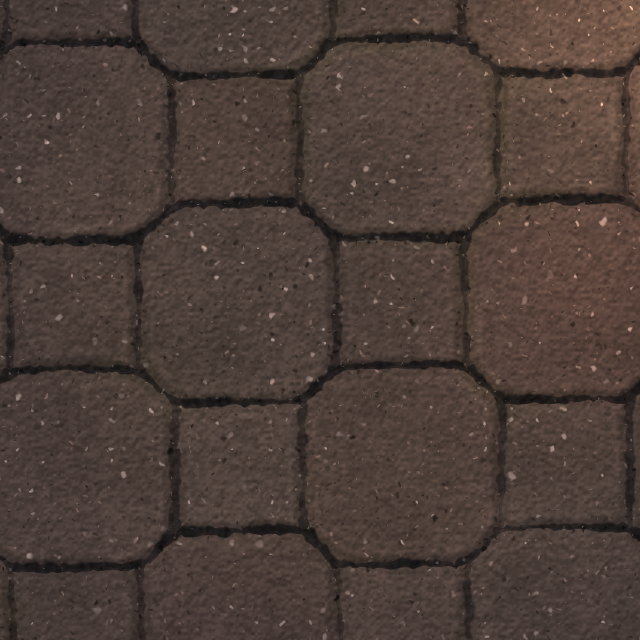
Give the GLSL for this texture, as a Shadertoy shader.

```glsl
// Worn brown concrete paving: octagons alternating with small squares, lit from the upper right.

float hash(vec2 p) {
    vec3 q = fract(p.xyx * 0.1031);
    q += dot(q, q.yzx + 33.33);
    return fract((q.x + q.y) * q.z);
}

float noise(vec2 p) {
    vec2 i = floor(p), f = fract(p);
    f = f * f * (3.0 - 2.0 * f);
    return mix(mix(hash(i), hash(i + vec2(1, 0)), f.x),
               mix(hash(i + vec2(0, 1)), hash(i + vec2(1, 1)), f.x), f.y);
}

// Height of the rough concrete surface, on turned grids to hide their axes
float grain(vec2 p) {
    vec2 turned = vec2(0.8 * p.x - 0.6 * p.y, 0.6 * p.x + 0.8 * p.y);
    return 0.2 * noise(p * 60.0) + 0.45 * noise(turned * 135.0 + 40.0) + 0.35 * noise(p * 210.0 + 90.0);
}

// Scattered round grains, one at most per unit cell
float specks(vec2 p, float seed, float share) {
    vec2 cell = floor(p), key = cell + seed;
    vec2 centre = 0.35 + 0.3 * vec2(hash(key), hash(key + 17.0));
    float radius = mix(0.15, 0.35, pow(hash(key + 31.0), 3.0));
    float present = step(hash(key + 47.0), share) * mix(0.3, 1.0, hash(key + 59.0));
    return present * (1.0 - smoothstep(radius * 0.35, radius, length(fract(p) - centre)));
}

// Distance inward from the joint; also the stone's centre and its edge normal
float paver(vec2 p, out vec2 centre, out vec2 normal) {
    vec2 diagonal = floor(0.5 * vec2(p.x + p.y, p.x - p.y) + 0.5);
    centre = vec2(diagonal.x + diagonal.y, diagonal.x - diagonal.y);
    vec2 q = p - centre, a = abs(q);
    vec2 axis = a.x > a.y ? vec2(sign(q.x), 0) : vec2(0, sign(q.y));
    normal = axis;
    float side = 0.608 - max(a.x, a.y);
    if (side < 0.0) {
        centre += axis;
        q = p - centre;
        a = abs(q);
        normal = a.x > a.y ? vec2(sign(q.x), 0) : vec2(0, sign(q.y));
        return 0.392 - max(a.x, a.y);
    }
    float chamfer = (1.0 - a.x - a.y) * 0.7071;
    if (chamfer < side) normal = sign(q) * 0.7071;
    float blend = max(0.06 - abs(side - chamfer), 0.0);
    return min(side, chamfer) - blend * blend * 4.0;
}

void mainImage(out vec4 fragColor, in vec2 fragCoord) {
    vec2 uv = fragCoord / iResolution.y;

    // Slightly turned grid with uneven stone edges
    vec2 p = uv - vec2(0.371, 0.524);
    p = vec2(p.x + 0.01 * p.y, p.y - 0.01 * p.x) / 0.2552;
    p += 0.02 * (vec2(noise(uv * 20.0), noise(uv * 20.0 + 50.0)) - 0.5);
    p += 0.022 * (vec2(noise(uv * 110.0), noise(uv * 110.0 + 70.0)) - 0.5);
    vec2 centre, normal;
    float edge = paver(p, centre, normal);

    // Tint of each stone, from faintly red to grey
    float tone = hash(centre + 23.0), hue = hash(centre + 61.0);
    vec3 color = mix(vec3(0.292, 0.244, 0.223), vec3(0.302, 0.243, 0.221), hue);
    color *= mix(0.98, 1.03, tone);
    color *= 0.94 + 0.12 * noise(uv * 11.0);

    // Rough surface, embossed by light from above
    float height = grain(uv);
    float relief = height - grain(uv + vec2(-0.001, 0.003));
    color *= 1.0 + 0.42 * relief + 0.36 * (height - 0.5);

    // Bevelled rims: pale along the top, dark along the bottom and right
    float worn = noise(uv * 30.0 + 5.0);
    float bevel = 1.0 - smoothstep(0.04, 0.085, edge + 0.03 * (worn - 0.5));
    float ridge = smoothstep(0.05, 0.08, edge) * (1.0 - smoothstep(0.08, 0.12, edge));
    color *= 1.0 + bevel * (0.10 * normal.y - 0.05 * normal.x - 0.10) + 0.09 * ridge * worn;

    // Pits and pale aggregate
    vec2 warped = uv + 0.007 * vec2(noise(uv * 130.0), noise(uv * 130.0 + 30.0));
    float face = smoothstep(0.02, 0.06, edge);
    color *= 1.0 - 0.45 * specks(warped * 55.0, 7.0, 0.14);
    color *= 1.0 - 0.3 * specks(warped * 90.0, 83.0, 0.18);
    color += face * vec3(0.34, 0.31, 0.30) * specks(warped * 48.0, 3.0, 0.15);
    color += face * vec3(0.18, 0.14, 0.12) * specks(warped * 85.0, 19.0, 0.14);

    // Dirty joint, patchy and thin, deepest below the lower edges
    float wear = noise(uv * 16.0 + 12.0), crumble = noise(uv * 60.0 + 25.0);
    float gap = smoothstep(0.15, 0.75, 0.55 * wear + 0.45 * crumble);
    float lower = max(-normal.y, 0.0), upper = max(normal.y, 0.0);
    float width = 0.012 + 0.018 * gap + 0.012 * lower - 0.008 * upper;
    float joint = 1.0 - smoothstep(width * 0.65, width * 1.25, edge);
    float depth = mix(0.30, 0.72, abs(normal.y)) + 0.38 * gap - 0.12 * upper;
    vec3 dirt = vec3(0.105, 0.094, 0.096) * (0.5 + height);
    color = mix(color, dirt, joint * clamp(depth, 0.0, 1.0));

    // Loose grit lying in and beside the joint
    float litter = 1.0 - smoothstep(0.02, 0.06, edge);
    color += litter * vec3(0.20, 0.19, 0.18) * specks(warped * 75.0, 41.0, 0.3);
    color *= 1.0 - 0.6 * litter * specks(warped * 65.0, 29.0, 0.3);

    // Faint mossy film beside some joints
    float moss = (1.0 - smoothstep(0.03, 0.12, edge)) * smoothstep(0.5, 0.8, noise(uv * 5.0 + 8.0));
    color *= mix(vec3(1.0), vec3(0.99, 1.02, 0.96), moss);

    // Warm light from the upper right, cooler shade in the other corners
    vec2 lamp = uv - vec2(1.02, 1.03), patchy = uv - vec2(0.92, 0.53);
    float glow = exp(-10.0 * dot(lamp, lamp));
    float warmth = exp(-22.0 * dot(patchy, patchy));
    color *= 1.0 + glow * vec3(0.60, 0.46, 0.31) + warmth * vec3(0.14, 0.06, 0.02);
    float shade = smoothstep(0.35, 0.8, length(uv - vec2(0.6, 0.58)));
    color *= mix(vec3(1.01), vec3(0.91, 0.92, 0.95), shade * (1.0 - glow));

    fragColor = vec4(clamp(color, 0.0, 1.0), 1.0);
}
```
